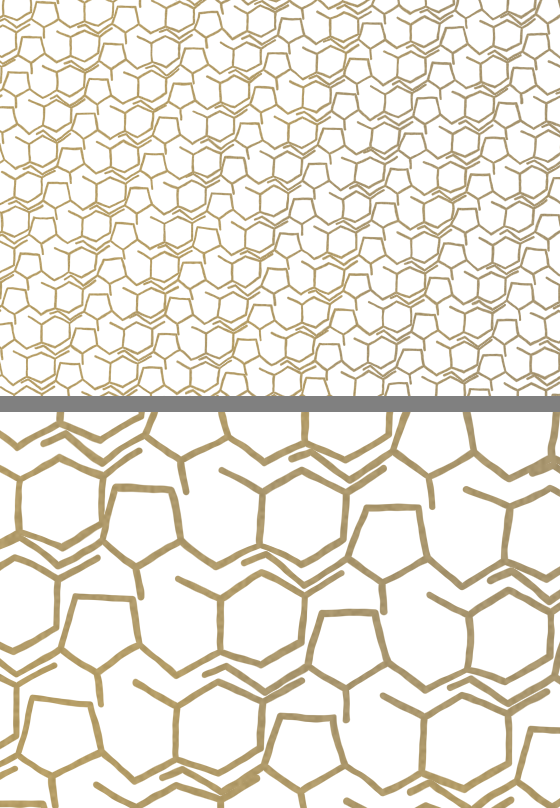
Top, the full canvas; bottom, a detail of the centre.
A Shadertoy shader for this pattern:

```glsl
const float CANVAS_HEIGHT = 813.0;           // drawing units per canvas height
const vec2 STEP_ACROSS = vec2(168.0, -10.5); // lattice vectors
const vec2 STEP_DOWN = vec2(-28.5, -72.0);
const vec2 FIRST_MOTIF = vec2(524.0, 461.0);

const vec3 PAPER = vec3(1.0);
const vec3 WARM_GOLD = vec3(0.71, 0.615, 0.395);
const vec3 GREY_GOLD = vec3(0.65, 0.58, 0.435);

// Side chain, pentagon top, link and hexagon in one pen stroke
const int CHAIN_SIZE = 15;
const vec2 CHAIN[CHAIN_SIZE] = vec2[CHAIN_SIZE](
    vec2(-140, -14), vec2(-126, -8), vec2(-100, -27), vec2(-70, -8),
    vec2(-59, 27), vec2(-22, 26), vec2(-14, -7), vec2(10, -26),
    vec2(39, -11), vec2(40, 26), vec2(67, 41), vec2(97, 27),
    vec2(96, -5), vec2(67, -22), vec2(39, -11));

float hash(vec2 p) {
    return fract(sin(dot(p, vec2(127.1, 311.7))) * 43758.5453);
}

float valueNoise(vec2 p) {
    vec2 cell = floor(p);
    vec2 t = fract(p);
    t = t * t * (3.0 - 2.0 * t);
    float low = mix(hash(cell), hash(cell + vec2(1, 0)), t.x);
    float high = mix(hash(cell + vec2(0, 1)), hash(cell + vec2(1, 1)), t.x);
    return mix(low, high, t.y);
}

vec2 wobble(vec2 p, float size) {
    return vec2(valueNoise(p / size), valueNoise(p / size + 57.3)) - 0.5;
}

float segmentDistance(vec2 p, vec2 a, vec2 b) {
    vec2 ab = b - a;
    float t = clamp(dot(p - a, ab) / dot(ab, ab), 0.0, 1.0);
    return length(p - a - ab * t);
}

float motifDistance(vec2 p) {
    float d = 1e4;
    for (int i = 1; i < CHAIN_SIZE; i++)
        d = min(d, segmentDistance(p, CHAIN[i - 1], CHAIN[i]));

    // Pentagon base and its tail
    vec2 base = vec2(-45, -25);
    d = min(d, segmentDistance(p, CHAIN[3], base));
    d = min(d, segmentDistance(p, CHAIN[6], base));
    d = min(d, segmentDistance(p, base, vec2(-43, -46)));

    // Two arms on the hexagon
    d = min(d, segmentDistance(p, CHAIN[9], vec2(12, 40)));
    d = min(d, segmentDistance(p, CHAIN[11], vec2(123, 43)));
    return d;
}

float patternDistance(vec2 p) {
    mat2 lattice = mat2(STEP_ACROSS, STEP_DOWN);
    vec2 nearest = round(inverse(lattice) * (p - FIRST_MOTIF));
    float d = 1e4;
    for (int j = -1; j <= 1; j++)
    for (int i = -1; i <= 1; i++) {
        vec2 cell = nearest + vec2(i, j);
        vec2 shift = vec2(hash(cell), hash(cell + 31.7)) - 0.5;
        float tilt = (hash(cell + 73.1) - 0.5) * 0.03;
        vec2 local = p - FIRST_MOTIF - lattice * cell - shift * vec2(4.0, 2.5);
        local += tilt * vec2(-local.y, local.x);
        d = min(d, motifDistance(local));
    }
    return d;
}

vec3 inkColor(vec2 p, float across) {
    float patches = valueNoise(p / 70.0) - 0.5;
    float greyness = smoothstep(0.15, 0.95, across + 0.5 * patches);
    float grain = valueNoise(p / 2.5) - 0.5;
    return mix(WARM_GOLD, GREY_GOLD, greyness) + 0.07 * grain;
}

void mainImage(out vec4 fragColor, in vec2 fragCoord) {
    float pixel = CANVAS_HEIGHT / iResolution.y;
    vec2 p = fragCoord * pixel;
    float across = fragCoord.x / iResolution.x;

    // Hand-drawn unevenness: bent lines and varying pen pressure
    vec2 bent = p + 4.5 * wobble(p, 32.0) + 0.8 * wobble(p, 7.0);
    float halfWidth = 2.2 + 0.3 * across + 0.5 * (valueNoise(p / 18.0) - 0.5);

    float d = patternDistance(bent) - halfWidth;
    float ink = smoothstep(0.75, -0.75, d / pixel);
    fragColor = vec4(mix(PAPER, inkColor(p, across), ink), 1.0);
}
```
